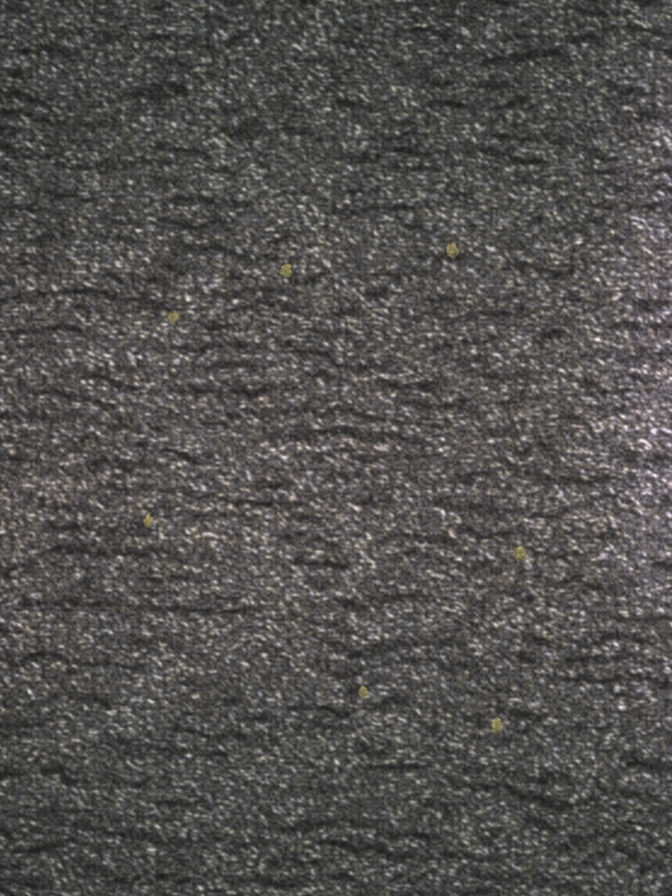
This texture is drawn by a Shadertoy shader. Its source:

```glsl
#define STITCH_HEIGHT 0.0052
#define STITCH_ASPECT 1.35
#define STITCH_TILT -0.38
#define CREASE_ROWS 44.0
#define CREASE_DEPTH 0.36
#define GRAIN 0.42
#define LINT_COUNT 7
#define COOL_TINT vec3(0.98, 1.02, 0.97)
#define WARM_TINT vec3(1.045, 0.985, 0.965)
#define EDGE_TINT vec3(1.04, 0.96, 1.01)
#define LINT_COLOR vec3(0.68, 0.64, 0.42)

float hash(vec2 p) {
    vec3 q = fract(vec3(p.xyx) * 0.1031);
    q += dot(q, q.yzx + 33.33);
    return fract((q.x + q.y) * q.z);
}

float noise(vec2 p) {
    vec2 i = floor(p), f = fract(p);
    f = f * f * (3.0 - 2.0 * f);
    return mix(mix(hash(i), hash(i + vec2(1, 0)), f.x),
               mix(hash(i + vec2(0, 1)), hash(i + vec2(1, 1)), f.x), f.y);
}

// Tilted soft flecks of yarn, one in each jittered cell
float stitches(vec2 p) {
    vec2 cellSize = vec2(STITCH_ASPECT, 1.0);
    vec2 s = p / STITCH_HEIGHT;
    vec2 home = floor(s / cellSize);
    float sum = 0.0;
    for (int y = -1; y <= 1; y++)
    for (int x = -1; x <= 1; x++) {
        vec2 id = home + vec2(x, y);
        vec2 jitter = vec2(hash(id + 17.0), hash(id + 41.0)) - 0.5;
        vec2 d = s - (id + 0.5 + 0.7 * jitter) * cellSize;
        float angle = STITCH_TILT + 0.9 * (hash(id + 73.0) - 0.5);
        vec2 along = vec2(cos(angle), sin(angle));
        vec2 q = vec2(dot(d, along) * 1.5, dot(d, vec2(-along.y, along.x)) * 2.4);
        float shine = hash(id + 101.0);
        sum += (0.26 + 1.1 * shine * shine * shine) * exp(-dot(q, q));
    }
    return sum;
}

// Short soft furrows, broken along each row
float creases(vec2 p) {
    float phase = (p.y + 0.06 * p.x) * CREASE_ROWS
                + 1.3 * noise(p * vec2(13.0, 17.0))
                + 0.6 * noise(p * vec2(50.0, 45.0) + 9.0);
    float row = floor(phase);
    float across = (fract(phase) - 0.5) / 0.23;
    float broken = noise(vec2(p.x * 27.0 + 31.0 * hash(vec2(row, 5.0)), row * 3.0));
    float ragged = 0.7 + 0.6 * noise(p * vec2(110.0, 190.0));
    return exp(-across * across) * smoothstep(0.15, 0.85, broken) * ragged;
}

// Small ragged tufts; x is coverage, y is shading
vec2 lint(vec2 p, float width) {
    vec2 result = vec2(0.0, 1.0);
    float ragged = 0.004 * (noise(p * 260.0) - 0.5);
    for (int i = 0; i < LINT_COUNT; i++) {
        float n = float(i);
        vec2 center = vec2(hash(vec2(n, 3.0)) * width, 0.1 + 0.65 * hash(vec2(n, 8.0)));
        float radius = mix(0.004, 0.0075, hash(vec2(n, 12.0)));
        vec2 d = p - center;
        float cover = 1.0 - smoothstep(-0.0015, 0.0015, length(d * vec2(1.1, 0.9)) + ragged - radius);
        result = mix(result, vec2(1.0, 0.95 + 30.0 * d.y), cover);
    }
    return result;
}

void mainImage(out vec4 fragColor, in vec2 fragCoord) {
    vec2 p = fragCoord / iResolution.y;
    float width = iResolution.x / iResolution.y;

    // Broad light: bright middle band and a pale right edge
    float band = (p.y - 0.48) / 0.36;
    float middle = exp(-band * band);
    float edgeBand = (p.y - 0.62) / 0.36;
    float edge = smoothstep(0.84, 1.02, p.x / width) * exp(-edgeBand * edgeBand);
    float light = 0.26 + 0.105 * middle + 0.11 * edge;
    light *= 0.92 + 0.08 * smoothstep(0.0, 0.3, p.x / width);
    light *= 0.95 + 0.1 * noise(p * vec2(26.0, 60.0));

    // Knit surface
    vec2 bend = vec2(0.0, 0.005 * noise(p * vec2(24.0, 18.0)));
    float yarn = stitches(p + bend);
    float grain = noise(p * 370.0) - 0.5;
    float crease = creases(p);
    float value = light * (0.66 + 1.0 * yarn * (1.0 - 0.3 * crease) + GRAIN * grain);
    value *= 1.0 - CREASE_DEPTH * crease;

    // Colour cast and faint speckle of hue
    vec3 tint = mix(mix(COOL_TINT, WARM_TINT, middle), EDGE_TINT, edge);
    float hue = noise(p * 150.0 + 50.0) - 0.5;
    tint += hue * vec3(0.06, 0.02, -0.1);
    vec3 color = value * tint + 0.02;

    vec2 tuft = lint(p, width);
    color = mix(color, LINT_COLOR * tuft.y * (0.9 + 0.4 * grain), 0.85 * tuft.x);
    fragColor = vec4(clamp(color, 0.0, 1.0), 1.0);
}
```
